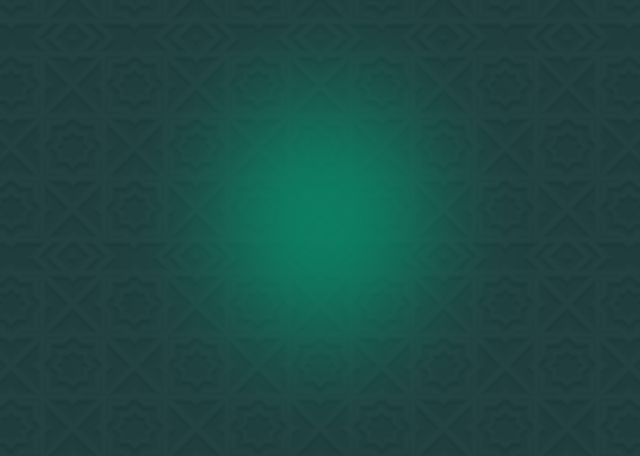
This background is drawn by a Shadertoy shader. Its source:

```glsl
// A soft green glow over a dark teal wall of faintly embossed star tiles.
// One mirrored cell of strap distances repeats over the canvas; sampling it
// twice gives raised straps with a shadow below them. Unit: canvas height.

const vec3 BASE_COLOR = vec3(0.131, 0.247, 0.249);
const vec3 GLOW_COLOR = vec3(0.047, 0.490, 0.380);
const vec2 GLOW_CENTER = vec2(0.008, 0.520);   // x from the canvas middle
const vec2 GLOW_RADIUS = vec2(0.264, 0.294);
const float GLOW_FALLOFF = 2.3;

const vec2 CELL = vec2(0.271, 0.480);
const float DIAMOND_ROW = 0.4377;              // height of a diamond row
const float TILE = 0.1355;                     // side of a square tile
const float BAND = 0.0365;                     // half height of the diamond row
const float STAR_RADIUS = 0.077;
const float ROSETTE_RADIUS = 0.040;
const float STRAP = 0.0075;                    // half width of a strap
const float BEVEL = 0.0045;
const vec2 SHADOW_OFFSET = vec2(0.0, 0.008);
const float RELIEF_LIGHT = 0.012;
const float RELIEF_SHADOW = 0.018;
const float GLOW_FADE = 0.85;                  // how far the glow hides relief

float diamondDistance(vec2 p, float radius) {
    return (abs(p.x) + abs(p.y) - radius) * 0.7071;
}

// Eight-pointed star: an upright square joined with a turned one
float starDistance(vec2 p, float radius) {
    float square = max(abs(p.x), abs(p.y)) - radius * 0.7071;
    return min(square, diamondDistance(p, radius));
}

float starStraps(vec2 p) {
    float outer = abs(starDistance(p, STAR_RADIUS)) - STRAP;
    float inner = abs(starDistance(p, ROSETTE_RADIUS)) - STRAP * 0.7;
    return min(outer, inner);
}

// Diagonal cross held inside one square tile
float crossStraps(vec2 p) {
    p = abs(p);
    float diagonal = abs(p.x - p.y) * 0.7071 - STRAP;
    return max(diagonal, max(p.x, p.y) - TILE * 0.5);
}

float strapDistance(vec2 p) {
    // Mirror into a quarter cell with a diamond at its origin
    vec2 q = abs(mod(p + CELL * 0.5, CELL) - CELL * 0.5);
    float lowRow = BAND + TILE * 0.5;
    float highRow = CELL.y * 0.5;

    // Stars and crosses alternate between the tiles
    float d = min(starStraps(q - vec2(TILE, lowRow)),
                  starStraps(q - vec2(0.0, highRow)));
    d = min(d, crossStraps(q - vec2(0.0, lowRow)));
    d = min(d, crossStraps(q - vec2(TILE, highRow)));

    // Straight straps between the tiles
    float upright = max(abs(q.x - TILE * 0.5) - STRAP, BAND - q.y);
    float level = min(abs(q.y - BAND), abs(q.y - BAND - TILE)) - STRAP;
    d = min(d, min(upright, level));

    // Diamond row: nested diamonds with chevrons at their sides
    float diamond = abs(diamondDistance(q, 0.046)) - STRAP;
    float stud = diamondDistance(q, 0.008);
    float chevron = abs(diamondDistance(q, 0.083)) - STRAP;
    chevron = max(chevron, q.y - BAND);
    return min(d, min(diamond, min(stud, chevron)));
}

float reliefHeight(vec2 p) {
    float edge = BEVEL + 0.5 / iResolution.y;
    return 1.0 - smoothstep(-edge, edge, strapDistance(p));
}

void mainImage(out vec4 fragColor, in vec2 fragCoord) {
    vec2 p = fragCoord / iResolution.y;
    p.x -= 0.5 * iResolution.x / iResolution.y;

    // Elliptical glow
    float reach = length((p - GLOW_CENTER) / GLOW_RADIUS);
    float glow = exp(-pow(reach, GLOW_FALLOFF));
    vec3 color = mix(BASE_COLOR, GLOW_COLOR, glow);

    // Raised straps and the shadow cast under them
    vec2 wall = p - vec2(0.0, DIAMOND_ROW);
    float height = reliefHeight(wall);
    float shadow = reliefHeight(wall + SHADOW_OFFSET) * (1.0 - height);
    float relief = RELIEF_LIGHT * (height - 0.5) - RELIEF_SHADOW * shadow;
    color += relief * (1.0 - GLOW_FADE * glow);

    fragColor = vec4(color, 1.0);
}
```
